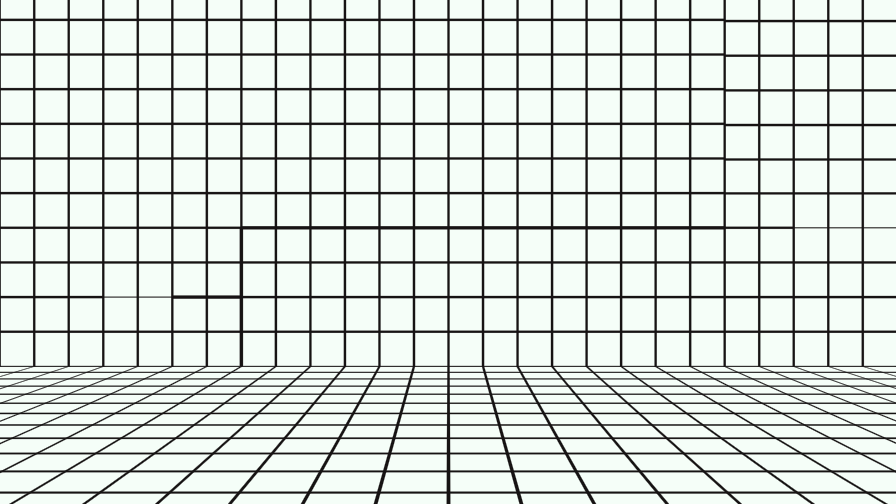
Write a WebGL 2 fragment shader that draws this background.

```glsl
#version 300 es
precision highp float;

// Lengths are fractions of the canvas height.
#define PAPER vec3(0.962, 0.995, 0.972)
#define INK vec3(0.085, 0.075, 0.075)
#define CELL vec2(0.0685, 0.06876)
#define CENTER_X 0.001
#define FLOOR_Y 0.273
#define VANISH_Y 0.5185
#define DEPTH_STEP 0.0459
#define LINE 0.0047
#define BOLD 0.0067
#define HAIR 0.0021
#define PANEL_DROP 0.0024
#define SOFTNESS 1.15

uniform vec2 u_resolution;
out vec4 outColor;

// Box-filtered coverage of a stroke, also correct when thinner than a pixel.
float stroke(float dist, float width) {
    float blur = SOFTNESS / u_resolution.y;
    float lo = max(dist - 0.5 * blur, -0.5 * width);
    float hi = min(dist + 0.5 * blur, 0.5 * width);
    return clamp((hi - lo) / blur, 0.0, 1.0);
}

float nearest(float t) {
    return abs(t - round(t));
}

float within(float t, float lo, float hi) {
    return step(lo, t) * step(t, hi);
}

float unite(float a, float b) {
    return 1.0 - (1.0 - a) * (1.0 - b);
}

// Square tiles, with a lowered right panel and uneven seams.
float wallInk(vec2 p) {
    vec2 g = vec2(p.x, p.y - FLOOR_Y) / CELL;
    float drop = PANEL_DROP * step(8.0, g.x) * smoothstep(4.4, 6.5, g.y);
    g.y += drop / CELL.y;
    vec2 id = round(g);

    float column = LINE;
    if (id.x == -6.0 && g.y < 4.0) column = BOLD;

    float row = LINE;
    if (id.y == 0.0) row = HAIR;
    if (id.y == 4.0) {
        row = mix(row, BOLD, within(g.x, -6.0, 8.0));
        row = mix(row, HAIR, step(10.0, g.x));
    }
    if (id.y == 2.0) {
        row = mix(row, BOLD, within(g.x, -8.0, -6.0));
        row = mix(row, HAIR, within(g.x, -10.0, -8.0));
    }
    return unite(stroke(nearest(g.x) * CELL.x, column),
                 stroke(nearest(g.y) * CELL.y, row));
}

// Rays fan out from the vanishing point; bars are evenly spaced in depth.
float floorInk(vec2 p) {
    float rise = VANISH_Y - FLOOR_Y;
    float scale = (VANISH_Y - p.y) / rise;

    float u = p.x / (scale * CELL.x);
    float slope = round(u) * CELL.x / rise;
    float facing = inversesqrt(1.0 + slope * slope);
    float rayDist = nearest(u) * CELL.x * scale * facing;
    float ray = stroke(rayDist, LINE * pow(scale, 0.65) * facing);

    float depth = (1.0 - 1.0 / scale) / DEPTH_STEP;
    float barDist = nearest(depth) * DEPTH_STEP * scale * scale * rise;
    float bar = stroke(barDist, HAIR * scale);
    return unite(ray, bar);
}

void main() {
    vec2 p = gl_FragCoord.xy / u_resolution.y;
    p.x -= 0.5 * u_resolution.x / u_resolution.y + CENTER_X;
    float ink = p.y > FLOOR_Y ? wallInk(p) : floorInk(p);
    outColor = vec4(mix(PAPER, INK, ink), 1.0);
}
```
